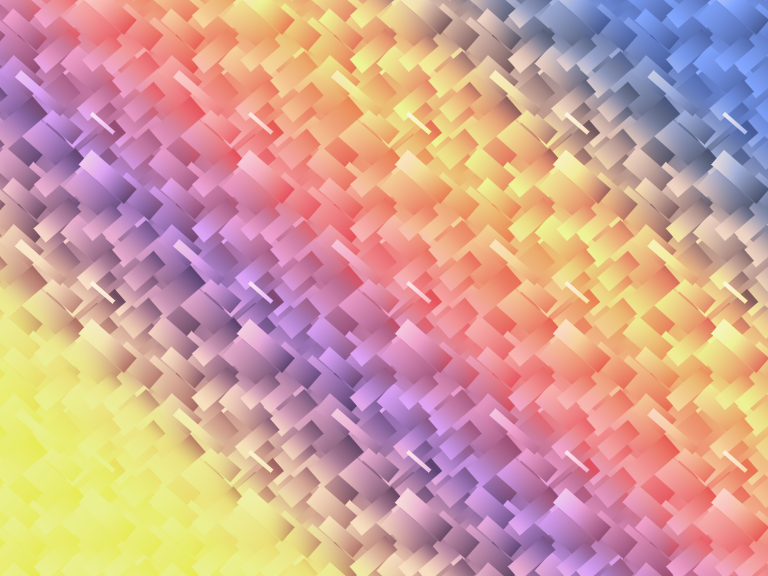
Give the GLSL for this background, as a Shadertoy shader.

```glsl
const vec2 PERIOD = vec2(0.2745, 0.2935);   // size of the repeating weave
const vec2 BAR_AXIS = vec2(0.755, 0.656);   // slant of the bars
const int BAR_COUNT = 34;
const vec2 LARGE_BAR = vec2(0.066, 0.027);  // half length, half width
const vec2 SMALL_BAR = vec2(0.036, 0.014);
const float SOFTNESS = 0.0026;
const float BASE_TONE = 0.5;
const float TONE_CURVE = 1.25;
const float BAND_SLOPE = 0.83;
const float BAND_START = 0.32;
const float BAND_STEP = 0.13;
const float BAND_SHIFT = 0.07;              // how far the tone moves the bands
const vec2 RIDGE_CENTER = vec2(0.187, 0.693);
const vec2 RIDGE_SIZE = vec2(0.052, 0.017);
const vec2 SLIVER_CENTER = vec2(0.178, 0.786);
const vec2 SLIVER_SIZE = vec2(0.026, 0.0035);
const vec2 SPLINTER_CENTER = vec2(0.345, 0.838);
const vec2 SPLINTER_SIZE = vec2(0.052, 0.008);

const int STOPS = 13;
const vec3 LIGHT[STOPS] = vec3[STOPS](
    vec3(0.92, 0.94, 0.56), vec3(0.93, 0.93, 0.60), vec3(0.97, 0.87, 0.76),
    vec3(0.91, 0.67, 0.82), vec3(0.86, 0.63, 0.97), vec3(0.94, 0.62, 0.79),
    vec3(0.97, 0.70, 0.68), vec3(0.96, 0.83, 0.60), vec3(0.93, 0.96, 0.58),
    vec3(0.95, 0.92, 0.60), vec3(0.94, 0.83, 0.77), vec3(0.62, 0.68, 0.86),
    vec3(0.50, 0.64, 0.99));
const vec3 DARK[STOPS] = vec3[STOPS](
    vec3(0.91, 0.92, 0.33), vec3(0.92, 0.86, 0.42), vec3(0.70, 0.45, 0.40),
    vec3(0.42, 0.29, 0.38), vec3(0.36, 0.26, 0.44), vec3(0.58, 0.30, 0.46),
    vec3(0.90, 0.32, 0.37), vec3(0.91, 0.36, 0.33), vec3(0.92, 0.51, 0.33),
    vec3(0.89, 0.44, 0.36), vec3(0.50, 0.36, 0.36), vec3(0.29, 0.31, 0.39),
    vec3(0.28, 0.36, 0.60));

vec3 hash3(float n) {
    vec3 p = fract(vec3(n) * vec3(0.1031, 0.1030, 0.0973));
    p += dot(p, p.yzx + 33.33);
    return fract((p.xxy + p.yzz) * p.zyx);
}

// Paints one repeated bar whose tone runs from its left end to its right end.
void paintBar(inout float tone, vec2 p, vec2 center, vec2 size, float tilt, vec2 ends) {
    vec2 d = p - center;
    d -= PERIOD * round(d / PERIOD);
    vec2 axis = vec2(BAR_AXIS.x, BAR_AXIS.y * tilt);
    vec2 local = vec2(dot(d, axis), dot(d, vec2(-axis.y, axis.x)));
    vec2 edge = abs(local) - size;
    float cover = 1.0 - smoothstep(-0.5 * SOFTNESS, 0.5 * SOFTNESS, max(edge.x, edge.y));
    float along = clamp(0.5 + 0.5 * local.x / size.x, 0.0, 1.0);
    tone = mix(tone, mix(ends.x, ends.y, pow(along, TONE_CURVE)), cover);
}

float weaveTone(vec2 p) {
    float tone = BASE_TONE;
    for (int i = 0; i < BAR_COUNT; i++) {
        float n = float(i);
        vec3 rnd = hash3(n + 3.7);
        vec2 center = fract(n * vec2(0.7549, 0.5698)) * PERIOD;
        vec2 size = mix(LARGE_BAR, SMALL_BAR, n / float(BAR_COUNT));
        size *= 0.8 + 0.4 * rnd.xy;
        float tilt = rnd.z < 0.58 ? 1.0 : -1.0;
        vec2 ends = vec2(0.25 * rnd.y - 0.12, 0.75 + 0.35 * rnd.x);
        paintBar(tone, p, center, size, tilt, ends);
    }
    // Bright ridges; a negative tone leans to white.
    paintBar(tone, p, SPLINTER_CENTER, SPLINTER_SIZE, -1.0, vec2(-0.4, 0.6));
    paintBar(tone, p, RIDGE_CENTER, RIDGE_SIZE, -1.0, vec2(-0.45, 1.0));
    paintBar(tone, p, SLIVER_CENTER, SLIVER_SIZE, -1.0, vec2(-0.8, -0.2));
    return tone;
}

// Blends the light and dark ramps at a place across the diagonal bands.
vec3 bandColor(float band, float tone) {
    float x = clamp((band - BAND_START) / BAND_STEP, 0.0, float(STOPS - 1));
    int i = min(int(x), STOPS - 2);
    float f = smoothstep(0.0, 1.0, x - float(i));
    vec3 light = mix(LIGHT[i], LIGHT[i + 1], f);
    vec3 dark = mix(DARK[i], DARK[i + 1], f);
    vec3 color = mix(light, dark, clamp(tone, 0.0, 1.0));
    float whiten = clamp(-tone, 0.0, 1.0) * smoothstep(0.3, 0.6, band);
    return mix(color, vec3(1.0, 0.97, 0.94), whiten);
}

void mainImage(out vec4 fragColor, in vec2 fragCoord) {
    vec2 p = fragCoord / iResolution.y;
    float tone = weaveTone(p);
    float band = BAND_SLOPE * p.x + p.y + BAND_SHIFT * (tone - BASE_TONE);
    fragColor = vec4(bandColor(band, tone), 1.0);
}
```
